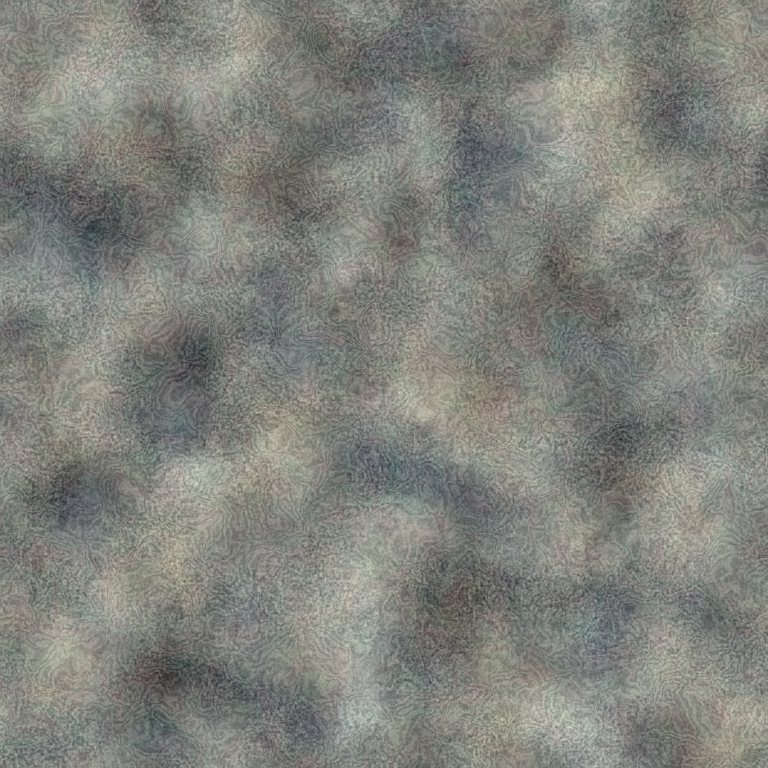
Give the GLSL for this texture, as a WebGL 2 fragment shader.

```glsl
#version 300 es
precision highp float;

uniform vec2 u_resolution;
out vec4 fragColor;

const float TAU = 6.2831853;

uint scramble(uint n) {
    n = (n ^ (n >> 16)) * 0x7feb352dU;
    n = (n ^ (n >> 15)) * 0x846ca68bU;
    return n ^ (n >> 16);
}

// Unit gradient at a lattice point that wraps after "period" cells
vec2 latticeGradient(vec2 cell, float period, uint seed) {
    uvec2 c = uvec2(mod(cell, period) + 0.5);
    uint h = scramble(c.x + scramble(c.y + scramble(seed)));
    float angle = float(h >> 8) / 16777216.0 * TAU;
    return vec2(cos(angle), sin(angle));
}

// Tiling gradient noise, centred on zero
float noise(vec2 uv, float period, uint seed) {
    vec2 p = uv * period;
    vec2 cell = floor(p);
    vec2 f = p - cell;
    vec2 w = f * f * f * (f * (f * 6.0 - 15.0) + 10.0);
    vec2 e = vec2(1.0, 0.0);
    float a = dot(latticeGradient(cell, period, seed), f);
    float b = dot(latticeGradient(cell + e.xy, period, seed), f - e.xy);
    float c = dot(latticeGradient(cell + e.yx, period, seed), f - e.yx);
    float d = dot(latticeGradient(cell + e.xx, period, seed), f - e.xx);
    return mix(mix(a, b, w.x), mix(c, d, w.x), w.y);
}

float fbm(vec2 uv, float period, int octaves, uint seed) {
    float sum = 0.0;
    float amplitude = 0.5;
    for (int i = 0; i < octaves; i++) {
        sum += amplitude * noise(uv, period, seed + uint(i));
        period *= 2.0;
        amplitude *= 0.5;
    }
    return sum;
}

vec2 warp(vec2 uv, float period, float amount, uint seed) {
    return uv + amount * vec2(fbm(uv, period, 3, seed), fbm(uv, period, 3, seed + 10U));
}

// Soft line along the zero level of a field
float vein(float field, float width) {
    return 1.0 - smoothstep(0.0, width, abs(field));
}

void main() {
    vec2 uv = gl_FragCoord.xy / u_resolution;

    // Broad soft clouds
    float clouds = fbm(warp(uv, 5.0, 0.06, 1U), 6.0, 5, 30U);

    // Crinkled contour rings that break up into grain on steep ground
    vec2 bent = warp(uv, 14.0, 0.05, 50U);
    float relief = fbm(bent, 13.0, 5, 80U);
    float rings = sin(relief * 68.0);

    // Fine speckle, uneven in strength
    float speckle = noise(uv, 310.0, 100U) + 0.6 * noise(uv, 197.0, 101U);
    float roughness = smoothstep(-0.25, 0.2, fbm(uv, 11.0, 3, 110U));

    // Scattered dark and pale veins, and small flat stains
    float patches = fbm(uv, 9.0, 3, 130U);
    float darkVein = vein(relief + 0.07, 0.012) * smoothstep(0.02, 0.16, patches);
    float paleVein = vein(relief - 0.08, 0.012) * smoothstep(0.02, 0.16, -patches);
    float stain = smoothstep(0.2, 0.24, fbm(bent, 21.0, 3, 150U));

    float tone = clouds * 0.56
               + rings * 0.048
               + speckle * mix(0.08, 0.17, roughness)
               - darkVein * 0.06 + paleVein * 0.06
               - stain * 0.045;

    // Grey stone, cooler in the dark, with faint drifting tints
    vec3 color = vec3(0.507, 0.513, 0.488) + tone * vec3(1.0, 1.0, 0.88);
    float warmth = fbm(uv, 7.0, 4, 170U) + 0.3 * clouds;
    float green = fbm(bent, 24.0, 3, 190U);
    color += warmth * vec3(0.07, 0.0, -0.08);
    color += green * vec3(-0.06, 0.04, 0.0);

    fragColor = vec4(clamp(color, 0.0, 1.0), 1.0);
}
```
